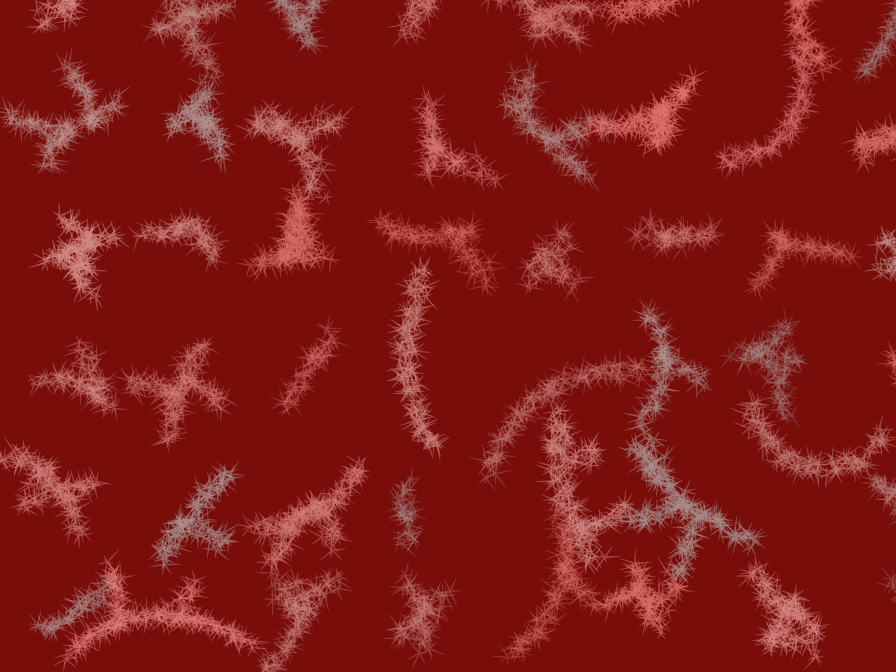
A Shadertoy shader for this pattern:

```glsl
// Scattered curved, branching twigs of translucent fine needles on deep red.

const float TAU = 6.28319;
const float CELL = 0.18;          // one twig per jittered grid cell
const float REACH = 0.234;        // farthest a twig extends from its centre
const float SPACING = 0.0033;     // distance between stars along an arm
const float SPIKES = 6.0;
const float SPIKE_WIDTH = 0.0014; // half width at the root of a spike
const float STAR_RADIUS = 0.027;

const vec3 DEEP_RED = vec3(0.47, 0.05, 0.04);
const vec3 SALMON = vec3(0.88, 0.45, 0.43);
const vec3 ROSE = vec3(0.83, 0.55, 0.53);
const vec3 ASH = vec3(0.68, 0.59, 0.58);

// An arc through "origin", covered from arc length "first" to "last".
struct Arm {
    vec2 origin;
    float heading, bend, first, last, spread;
};

float hash(vec2 p) {
    return fract(sin(dot(p, vec2(127.1, 311.7))) * 43758.5453);
}

vec2 hash2(vec2 p) {
    return vec2(hash(p), hash(p + vec2(5.3, 9.1)));
}

vec2 armPoint(Arm arm, float s) {
    float angle = arm.heading + 0.5 * arm.bend * s;
    return arm.origin + s * vec2(cos(angle), sin(angle));
}

// Share of a pixel covered by a line of the given half width.
float lineCoverage(float d, float halfWidth, float pixel) {
    float overlap = min(d + 0.5 * pixel, halfWidth) - max(d - 0.5 * pixel, -halfWidth);
    return clamp(overlap / pixel, 0.0, 1.0);
}

// Star of tapered spikes, one per angular sector, with very uneven lengths.
float starCoverage(vec2 q, float radius, vec2 seed, float pixel) {
    float sector = TAU / SPIKES;
    float turn = atan(q.y, q.x) / sector + SPIKES + hash(seed);
    float id = mod(floor(turn), SPIKES);
    float tilt = 0.8 * (hash(seed + id + 3.7) - 0.5);
    float angle = (fract(turn) - 0.5 - tilt) * sector;
    float spikeLength = radius * mix(0.25, 1.0, hash(seed + id + 31.0));
    float r = length(q);
    float taper = sqrt(max(1.0 - r * cos(angle) / spikeLength, 0.0));
    return lineCoverage(r * abs(sin(angle)), SPIKE_WIDTH * taper, pixel);
}

// Lays translucent stars along one arm.
vec3 paintArm(vec3 color, vec2 p, Arm arm, vec3 tint, float opacity, vec2 seed, float pixel) {
    for (int i = 0; i < 100; i++) {
        float s = arm.first + float(i) * SPACING;
        if (s > arm.last) break;
        vec2 starSeed = seed + float(i) * vec2(1.37, 0.71);
        vec2 jitter = (hash2(starSeed) - 0.5) * 2.0 * arm.spread;
        vec2 q = p - armPoint(arm, s) - jitter;
        if (dot(q, q) > STAR_RADIUS * STAR_RADIUS) continue;
        float cover = starCoverage(q, STAR_RADIUS, starSeed + 13.1, pixel);
        color = mix(color, tint, opacity * cover);
    }
    return color;
}

vec3 twigTint(float pick, float shade) {
    vec3 warm = mix(SALMON, ROSE, smoothstep(0.1, 0.5, pick));
    return mix(warm, ASH, smoothstep(0.65, 0.9, pick)) * mix(0.94, 1.03, shade);
}

// A bent trunk with up to three side branches.
vec3 paintTwig(vec3 color, vec2 p, vec2 center, vec2 seed, float pixel) {
    vec2 shape = hash2(seed + 2.3);
    vec2 look = hash2(seed + 7.9);
    float halfLength = mix(0.045, 0.15, shape.x * shape.x);
    float bend = (shape.y - 0.5) * 20.0;
    float heading = TAU * hash(seed + 4.1);
    float opacity = mix(0.28, 0.52, look.y);
    vec3 tint = twigTint(look.x, hash(seed + 6.7));

    Arm trunk = Arm(center, heading, bend, -halfLength, halfLength,
                    mix(0.007, 0.014, hash(seed + 9.4)));
    color = paintArm(color, p, trunk, tint, opacity, seed + 40.0, pixel);

    int branches = int(floor(hash(seed + 8.6) * 3.9));
    for (int b = 0; b < 3; b++) {
        if (b >= branches) break;
        vec2 branchSeed = seed + 60.0 + float(b) * vec2(17.3, 29.7);
        vec2 place = hash2(branchSeed);
        float s = mix(-0.6, 0.6, place.x) * halfLength;
        float side = hash(branchSeed + 1.9) < 0.5 ? -1.0 : 1.0;
        float branchHeading = heading + bend * s + side * mix(0.4, 2.2, place.y);
        float branchLength = mix(0.05, 0.10, hash(branchSeed + 3.3));
        Arm branch = Arm(armPoint(trunk, s), branchHeading, -bend, 0.0, branchLength,
                         mix(0.007, 0.017, place.x));
        color = paintArm(color, p, branch, tint, opacity, branchSeed, pixel);
    }
    return color;
}

void mainImage(out vec4 fragColor, in vec2 fragCoord) {
    float pixel = 1.0 / iResolution.y;
    vec2 p = fragCoord * pixel;
    vec2 home = floor(p / CELL);
    vec3 color = DEEP_RED;

    // Twigs of the surrounding cells, always stacked in the same order.
    for (int y = -1; y <= 1; y++) {
        for (int x = -1; x <= 1; x++) {
            vec2 cell = home + vec2(x, y);
            vec2 center = (cell + 0.5 + (hash2(cell + 0.7) - 0.5) * 0.4) * CELL;
            if (distance(p, center) > REACH) continue;
            color = paintTwig(color, p, center, cell, pixel);
        }
    }
    fragColor = vec4(color, 1.0);
}
```
